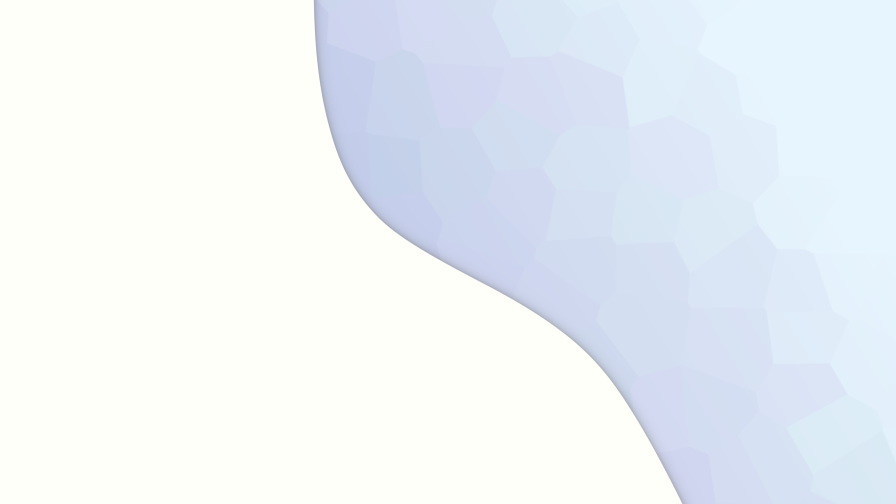
Reproduce this background procedurally as a Shadertoy shader.

```glsl
// Pale blue mosaic fading to the upper right, behind a curved ivory sheet.

const vec3 IVORY = vec3(0.998, 1.0, 0.978);
const vec3 PERIWINKLE = vec3(0.765, 0.803, 0.915);
const vec3 LAVENDER = vec3(0.818, 0.850, 0.940);
const vec3 MIST = vec3(0.855, 0.905, 0.960);
const vec3 ICE = vec3(0.907, 0.961, 0.997);

const vec2 FADE_AXIS = vec2(0.86, 0.51);           // direction of the fade
const vec4 FADE_STOPS = vec4(0.95, 1.19, 1.46, 1.74);
const float CELL_SIZE = 0.125;
const float CELL_JITTER = 0.72;
const float CELL_FLATNESS = 0.72;                  // 1 gives one tone per cell
const float TONE_SPREAD = 0.11;
const float TINT_SPREAD = 0.020;
const float SHADOW_WIDTH = 0.007;
const float SHADOW_DEPTH = 0.20;

// Sheet edge: depth below the top, x, and slope dx/ddepth at each knot
const int KNOTS = 7;
const vec3 EDGE[KNOTS] = vec3[KNOTS](
    vec3(0.0, 0.6227, 0.02), vec3(0.25, 0.6528, 0.27),
    vec3(0.433, 0.7523, 1.0), vec3(0.5694, 0.9722, 1.9),
    vec3(0.6736, 1.1343, 1.2), vec3(0.8102, 1.25, 0.63),
    vec3(1.0, 1.3542, 0.5));

vec2 hash22(vec2 p) {
    vec3 q = fract(p.xyx * vec3(0.1031, 0.1030, 0.0973));
    q += dot(q, q.yzx + 33.33);
    return fract((q.xx + q.yz) * q.zy);
}

// Cubic Hermite curve: returns x and its slope at a given depth
vec2 sheetEdge(float depth) {
    int i = 0;
    for (int k = 1; k < KNOTS - 1; k++) {
        if (depth > EDGE[k].x) i = k;
    }
    vec3 a = EDGE[i], b = EDGE[i + 1];
    float span = b.x - a.x;
    float t = (depth - a.x) / span;
    float rise = b.y - a.y;
    float c2 = 3.0 * rise - span * (2.0 * a.z + b.z);
    float c3 = span * (a.z + b.z) - 2.0 * rise;
    float x = a.y + t * (span * a.z + t * (c2 + t * c3));
    float slope = a.z + t * (2.0 * c2 + 3.0 * t * c3) / span;
    return vec2(x, slope);
}

vec3 fadeColor(float level) {
    vec4 s = FADE_STOPS;
    vec3 c = mix(PERIWINKLE, LAVENDER, clamp((level - s.x) / (s.y - s.x), 0.0, 1.0));
    c = mix(c, MIST, clamp((level - s.y) / (s.z - s.y), 0.0, 1.0));
    return mix(c, ICE, clamp((level - s.z) / (s.w - s.z), 0.0, 1.0));
}

vec2 cellSite(vec2 id) {
    return id + 0.5 + CELL_JITTER * (hash22(id) - 0.5);
}

// Tone of one cell, seen at p
vec3 cellColor(vec2 id, vec2 p) {
    vec2 rnd = hash22(id + 57.0) - 0.5;
    float flatLevel = dot(cellSite(id) * CELL_SIZE, FADE_AXIS) + TONE_SPREAD * rnd.x;
    float level = mix(dot(p, FADE_AXIS), flatLevel, CELL_FLATNESS);
    float tint = TINT_SPREAD * rnd.y * (1.0 - smoothstep(FADE_STOPS.z, FADE_STOPS.w, level));
    return fadeColor(level) + tint * vec3(-0.3, 1.0, -0.3);
}

// Voronoi mosaic, with the two nearest cells blended along their border
vec3 mosaic(vec2 p, float pixel) {
    vec2 g = p / CELL_SIZE;
    vec2 base = floor(g);
    vec2 nearId = base, nextId = base;
    float nearD = 1e3, nextD = 1e3;
    for (int j = -2; j <= 2; j++) {
        for (int i = -2; i <= 2; i++) {
            vec2 id = base + vec2(i, j);
            vec2 v = cellSite(id) - g;
            float d = dot(v, v);
            if (d < nearD) {
                nextD = nearD; nextId = nearId;
                nearD = d; nearId = id;
            } else if (d < nextD) {
                nextD = d; nextId = id;
            }
        }
    }
    float gap = length(cellSite(nextId) - cellSite(nearId));
    float border = 0.5 * (nextD - nearD) / max(gap, 1e-3) * CELL_SIZE;
    float keep = smoothstep(-pixel, pixel, border);
    return mix(cellColor(nextId, p), cellColor(nearId, p), keep);
}

void mainImage(out vec4 fragColor, in vec2 fragCoord) {
    vec2 p = fragCoord / iResolution.y;
    p.x *= (16.0 / 9.0) * iResolution.y / iResolution.x;
    float pixel = 1.0 / iResolution.y;

    // Signed distance to the sheet edge, positive over the mosaic
    vec2 edge = sheetEdge(1.0 - p.y);
    float dist = (p.x - edge.x) / sqrt(1.0 + edge.y * edge.y);

    // Mosaic with the soft shadow cast by the sheet
    vec3 color = mosaic(p, pixel);
    color *= 1.0 - SHADOW_DEPTH * exp(-max(dist, 0.0) / SHADOW_WIDTH) * vec3(0.9, 0.95, 1.1);

    color = mix(IVORY, color, smoothstep(-0.7 * pixel, 0.7 * pixel, dist));
    fragColor = vec4(color, 1.0);
}
```
